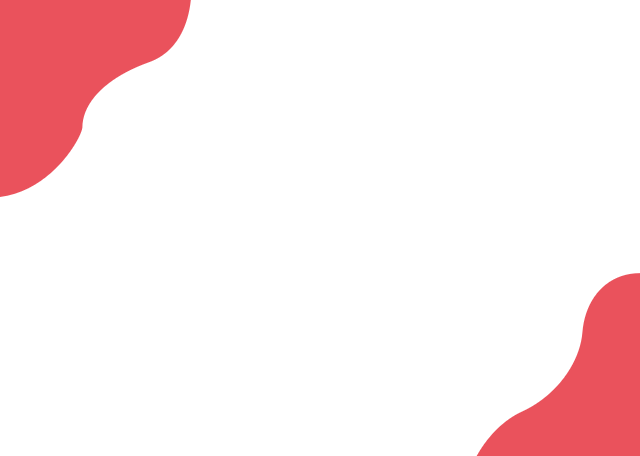
Give the GLSL for this background, as a Shadertoy shader.

```glsl
// Two coral blobs with wavy rims fill the upper left and lower right corners of a white sheet.
// Each rim is a chain of three cubic Bezier arcs; the lower corner is turned by half a circle
// so that both share one signed distance routine.

vec2 bezier(vec2 a, vec2 b, vec2 c, vec2 d, float t) {
    float s = 1.0 - t;
    return s * s * s * a + 3.0 * s * s * t * b + 3.0 * s * t * t * c + t * t * t * d;
}

// x: distance to the nearest rim piece; y: flips sign for each rim piece right of p
vec2 addArc(vec2 rim, vec2 p, vec2 a, vec2 b, vec2 c, vec2 d) {
    const int STEPS = 20;
    vec2 start = a;
    for (int i = 1; i <= STEPS; i++) {
        vec2 end = bezier(a, b, c, d, float(i) / float(STEPS));
        vec2 edge = end - start, toP = p - start;
        float along = clamp(dot(toP, edge) / dot(edge, edge), 0.0, 1.0);
        rim.x = min(rim.x, length(toP - edge * along));
        bool spansRow = (start.y > p.y) != (end.y > p.y);
        if (spansRow && toP.x < edge.x * toP.y / edge.y) rim.y = -rim.y;
        start = end;
    }
    return rim;
}

// Signed distances, negative inside the blob
float upperLeftBlob(vec2 p) {
    vec2 rim = vec2(10.0, 1.0);
    rim = addArc(rim, p, vec2(0.4194, 1.0), vec2(0.412, 0.930), vec2(0.379, 0.881), vec2(0.326, 0.863));
    rim = addArc(rim, p, vec2(0.326, 0.863), vec2(0.238, 0.8315), vec2(0.181, 0.778), vec2(0.181, 0.720));
    rim = addArc(rim, p, vec2(0.181, 0.720), vec2(0.178, 0.696), vec2(0.1136, 0.5824), vec2(0.0, 0.568));
    return rim.x * rim.y;
}

float lowerRightBlob(vec2 p) {
    vec2 rim = vec2(10.0, 1.0);
    rim = addArc(rim, p, vec2(0.359, 1.0), vec2(0.3336, 0.9542), vec2(0.2966, 0.9194), vec2(0.2601, 0.903));
    rim = addArc(rim, p, vec2(0.2601, 0.903), vec2(0.1832, 0.868), vec2(0.1319, 0.795), vec2(0.1266, 0.729));
    rim = addArc(rim, p, vec2(0.1266, 0.729), vec2(0.1209, 0.6557), vec2(0.0736, 0.599), vec2(0.0, 0.599));
    return rim.x * rim.y;
}

void mainImage(out vec4 fragColor, in vec2 fragCoord) {
    // Sheet coordinates: height 1, origin at the lower left
    vec2 sheet = vec2(1.4066, 1.0);
    vec2 p = fragCoord / iResolution.xy * sheet;

    float blobs = min(upperLeftBlob(p), lowerRightBlob(sheet - p));
    float coverage = clamp(0.5 - blobs * iResolution.y, 0.0, 1.0);

    vec3 white = vec3(1.0), coral = vec3(0.918, 0.322, 0.361);
    fragColor = vec4(mix(white, coral, coverage), 1.0);
}
```
